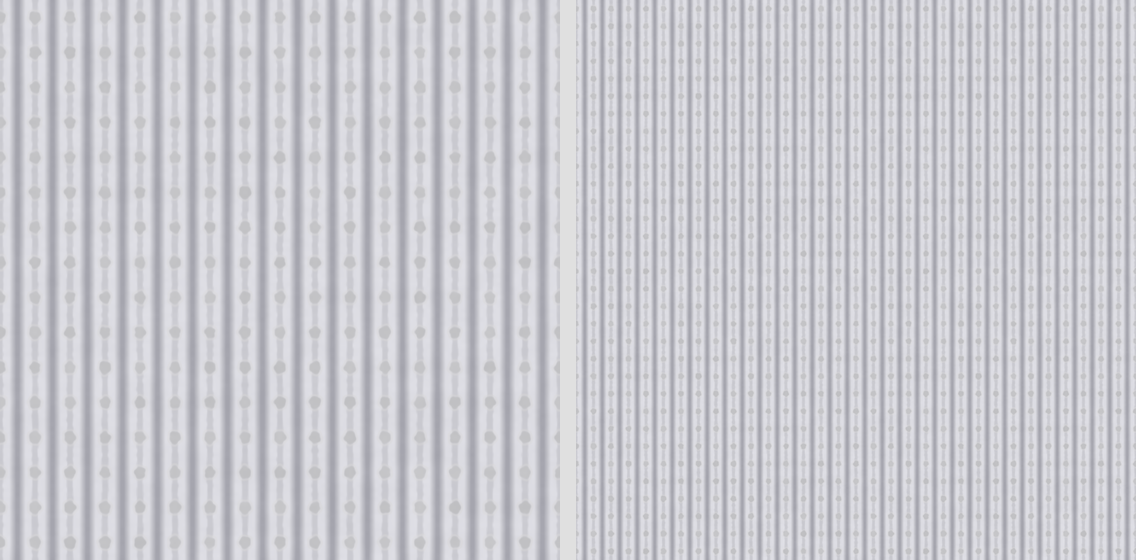
Left, the tile; right, the same tile 2 across and 2 down.
This pattern is drawn by a WebGL 2 fragment shader. Its source:

```glsl
#version 300 es
precision highp float;

uniform vec2 u_resolution;
out vec4 fragColor;

const float REPEATS = 16.0;

float hash(vec2 p) {
    vec3 q = fract(p.xyx * vec3(0.1031, 0.1030, 0.0973));
    q += dot(q, q.yzx + 33.33);
    return fract((q.x + q.y) * q.z);
}

// Value noise that wraps after the given number of lattice steps
float wrapNoise(vec2 p, vec2 period) {
    vec2 i = floor(p);
    vec2 f = fract(p);
    f = f * f * (3.0 - 2.0 * f);
    vec2 a = mod(i, period);
    vec2 b = mod(i + 1.0, period);
    float low = mix(hash(a), hash(vec2(b.x, a.y)), f.x);
    float high = mix(hash(vec2(a.x, b.y)), hash(b), f.x);
    return mix(low, high, f.y);
}

// Distance to a slightly irregular round dot
float dotDistance(vec2 q, vec2 cell) {
    float angle = atan(q.y, q.x + 1e-5);
    float phase = 6.2832 * hash(cell + 7.0);
    float wobble = cos(3.0 * angle + phase) + cos(5.0 * angle - 2.0 * phase);
    float radius = 0.165 + 0.02 * (hash(cell + 41.0) - 0.5);
    return length(q * vec2(1.0, 0.96)) - radius - 0.008 * wobble;
}

void main() {
    vec2 p = gl_FragCoord.xy / u_resolution * REPEATS;

    vec3 light = vec3(0.865, 0.865, 0.89);
    vec3 middle = vec3(0.78, 0.78, 0.805);
    vec3 shade = vec3(0.72, 0.72, 0.75);
    vec3 groove = vec3(0.65, 0.65, 0.685);

    // Columns are centred on whole x, rows halfway between whole y
    vec2 shifted = p + vec2(0.5, 0.0);
    vec2 cell = mod(floor(shifted), REPEATS);
    vec2 q = fract(shifted) - 0.5;

    float grain = wrapNoise(p * 8.0, vec2(8.0 * REPEATS)) - 0.5;
    float drift = wrapNoise(p * vec2(1.0, 2.0), vec2(1.0, 2.0) * REPEATS) - 0.5;

    // Soft groove between columns
    float fromGroove = 0.5 - abs(q.x) + 0.012 * drift;
    vec3 color = mix(groove, shade, smoothstep(0.03, 0.11, fromGroove));
    color = mix(color, middle, smoothstep(0.09, 0.17, fromGroove));
    color = mix(color, light, smoothstep(0.14, 0.25, fromGroove));

    // Faint ribbon joining the dots, with uneven edges
    float ribbon = abs(q.x) + 0.035 * grain;
    color = mix(color, middle + 0.012, 1.0 - smoothstep(0.045, 0.125, ribbon));

    // Dots with a pale warm rim
    float d = dotDistance(q, cell) + 0.02 * grain;
    float rim = 1.0 - smoothstep(0.0, 0.06, abs(d - 0.035));
    color = mix(color, vec3(0.85, 0.845, 0.845), 0.45 * rim);
    vec3 dotColor = vec3(0.765, 0.765, 0.775) + 0.02 * (hash(cell) - 0.5);
    color = mix(color, dotColor, 1.0 - smoothstep(-0.04, 0.03, d));

    // Gentle mottling
    color += 0.012 * drift + 0.01 * grain;
    fragColor = vec4(color, 1.0);
}
```
